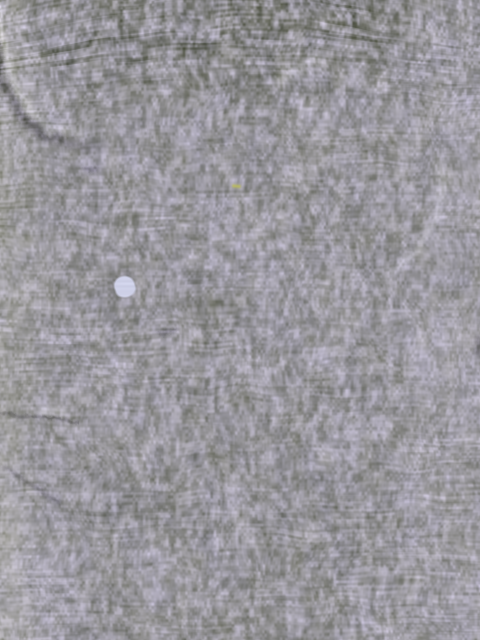
A WebGL 2 fragment shader for this texture:

```glsl
#version 300 es
precision highp float;

uniform vec2 u_resolution;
out vec4 fragColor;

#define BASE_TONE vec3(0.588, 0.582, 0.603)
#define LIGHT_TINT vec3(0.0, -0.008, 0.022)
#define CONTRAST 0.108
#define GRAIN_FREQ vec2(91.0, 50.0)
#define FINE_FREQ vec2(185.0, 140.0)
#define LINE_FREQ vec2(15.0, 190.0)
#define ARCH 0.25
#define SPOT_CENTRE vec2(0.26, 0.736)
#define SPOT_RADIUS 0.0225
#define SPOT_COLOUR vec3(0.81, 0.82, 0.91)

float hash(vec2 cell) {
  vec3 q = fract(vec3(cell.xyx) * 0.1031);
  q += dot(q, q.yzx + 33.33);
  return fract((q.x + q.y) * q.z);
}

// Smooth value noise in -1..1
float noise(vec2 p) {
  vec2 cell = floor(p), f = fract(p);
  f = f * f * (3.0 - 2.0 * f);
  float low = mix(hash(cell), hash(cell + vec2(1, 0)), f.x);
  float high = mix(hash(cell + vec2(0, 1)), hash(cell + vec2(1, 1)), f.x);
  return 2.0 * mix(low, high, f.y) - 1.0;
}

float fbm(vec2 p) {
  float sum = 0.0, weight = 0.6;
  for (int i = 0; i < 4; i++) {
    sum += weight * noise(p);
    p = p * 2.03 + 17.3;
    weight *= 0.55;
  }
  return sum;
}

// Soft stroke from a to b, 1 on its axis
float stroke(vec2 p, vec2 a, vec2 b, float width) {
  vec2 ab = b - a;
  float t = clamp(dot(p - a, ab) / dot(ab, ab), 0.0, 1.0);
  float d = length(p - a - ab * t) / width;
  return exp(-d * d);
}

// Upright flecks, fine grain and thin level cracks
float barkTone(vec2 p) {
  float top = smoothstep(1.0, 1.3, p.y);
  float edge = smoothstep(0.25, 0.5, abs(p.x - 0.5));
  vec2 bend = 0.006 * vec2(noise(p * 14.0), noise(p * 14.0 + 40.0));
  vec2 q = p + bend;
  vec2 arched = vec2(q.x, q.y + ARCH * top * (p.x - 0.5) * (p.x - 0.5));

  float flecks = noise(q * GRAIN_FREQ) * mix(0.95, 0.6, edge);
  float fine = noise(q * FINE_FREQ + 31.0) * 0.62;
  float cracks = noise(arched * LINE_FREQ + 7.0);
  float crackZone = smoothstep(-0.3, 0.5, fbm(p * vec2(3.0, 8.0) + 5.0));
  float deep = smoothstep(0.35, 0.9, noise(arched * vec2(7.0, 120.0) + 63.0));

  float tone = flecks + fine + cracks * mix(0.32, 0.6, crackZone);
  tone -= deep * crackZone * mix(0.35, 0.9, top);
  tone += 0.4 * fbm(p * vec2(9.0, 7.0) + 11.0);
  return tone * mix(0.95, 1.25, top) + 0.3 * edge - 0.25 * top + 0.1;
}

// Large folds and scars: negative is dark, positive is pale
float scars(vec2 p) {
  vec2 q = p + 0.008 * vec2(fbm(p * 40.0), fbm(p * 40.0 + 9.0));
  float decay = exp(-22.0 * q.x);
  float slope = -3.74 * decay - 0.06;
  float d = (q.y - 1.045 - 0.17 * decay + 0.06 * q.x) / sqrt(1.0 + slope * slope);
  float fade = 1.0 - smoothstep(0.05, 0.28, q.x);
  float under = exp(-pow((d + 0.008) / 0.011, 2.0));
  float rim = exp(-pow((d - 0.014) / 0.012, 2.0));
  float sum = fade * (0.10 * rim - 0.19 * under);

  sum -= 0.12 * stroke(q, vec2(0.0, 0.47), vec2(0.16, 0.455), 0.004);
  sum += 0.08 * stroke(q, vec2(0.09, 0.474), vec2(0.13, 0.472), 0.010);
  sum -= 0.11 * stroke(q, vec2(0.01, 0.36), vec2(0.12, 0.29), 0.007);
  sum -= 0.15 * stroke(q, vec2(0.18, 0.980), vec2(0.20, 0.982), 0.009);
  sum -= 0.12 * stroke(q, vec2(0.335, 0.64), vec2(0.37, 0.648), 0.005);
  sum -= 0.14 * stroke(q, vec2(1.0, 0.60), vec2(1.0, 0.625), 0.010);
  sum += 0.06 * stroke(q, vec2(0.59, 1.17), vec2(0.66, 1.21), 0.014);

  // Pale arc at the right
  float arc = exp(-pow((length(q - vec2(0.71, 0.95)) - 0.21) / 0.011, 2.0));
  arc *= smoothstep(0.72, 0.80, q.y) * (1.0 - smoothstep(0.96, 1.02, q.y));
  return sum + 0.075 * arc * smoothstep(0.76, 0.84, q.x);
}

void main() {
  vec2 p = gl_FragCoord.xy / u_resolution.x;
  float tone = barkTone(p);
  vec3 colour = BASE_TONE + CONTRAST * tone + LIGHT_TINT * tone;

  // Lavender and olive drift
  float hue = fbm(p * vec2(34.0, 24.0) + 80.0);
  colour += hue * vec3(-0.002, -0.003, 0.022);
  colour += vec3(0.004, 0.008, -0.02) * (1.0 - smoothstep(0.0, 0.12, p.x));
  colour += scars(p);

  // Round pale spot and one yellow speck
  float radius = SPOT_RADIUS + 0.0015 * noise(p * 70.0);
  float spot = 1.0 - smoothstep(-0.003, 0.003, length(p - SPOT_CENTRE) - radius);
  colour = mix(colour, SPOT_COLOUR + 0.025 * noise(p * LINE_FREQ), spot);
  float speck = stroke(p, vec2(0.487, 0.946), vec2(0.498, 0.945), 0.004);
  colour = mix(colour, vec3(0.74, 0.74, 0.36), 0.8 * speck);

  fragColor = vec4(clamp(colour, 0.0, 1.0), 1.0);
}
```
